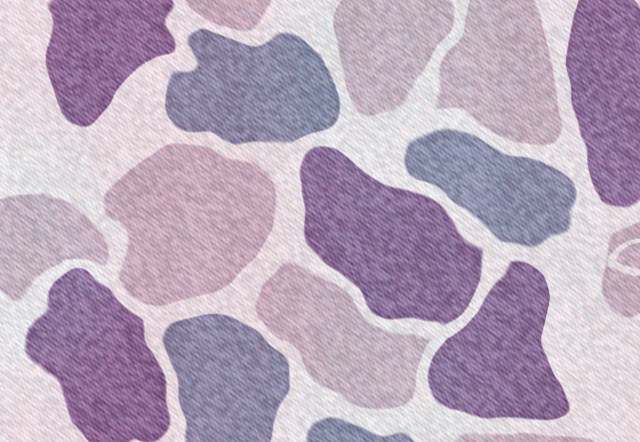
Write a Shadertoy shader that draws this texture.

```glsl
// Faded camouflage cloth: lobed plum, slate and mauve patches on pale cream.
// Patches are jittered-grid blobs kept apart by narrow gaps, with a few small
// islands on top; fading, folds and a fine diagonal twill finish the fabric.

const vec3 CREAM = vec3(0.895, 0.865, 0.882);
const vec3 MAUVE = vec3(0.775, 0.690, 0.745);
const vec3 PLUM  = vec3(0.550, 0.435, 0.592);
const vec3 SLATE = vec3(0.550, 0.550, 0.652);
const vec3 COOL_FADE = vec3(-0.008, 0.016, 0.012);
const vec3 WARM_FADE = vec3(0.006, -0.020, -0.012);

const float PATCH_CELL = 0.335;   // spacing of the large patches
const float PATCH_FILL = 0.53;    // mean radius relative to spacing
const float ISLAND_CELL = 0.37;
const float ISLAND_FILL = 0.15;
const float ISLAND_SHARE = 0.25;
const float GAP = 0.016;          // half width of the cream channels
const float EDGE = 0.0035;        // softness of the dye edge
const float TWILL = 115.0;        // diagonal ribs per canvas height
const float CROSS = 122.0;        // steep threads per canvas height
const float TWILL_SLOPE = -0.66;  // rib angle in radians, falling to the right
const float CROSS_SLOPE = -1.25;
const float TAU = 6.2831853;

float hash(vec2 p) {
    vec3 q = fract(vec3(p.xyx) * 0.1031);
    q += dot(q, q.yzx + 33.33);
    return fract((q.x + q.y) * q.z);
}

float noise(vec2 p) {
    vec2 i = floor(p), f = fract(p);
    f = f * f * (3.0 - 2.0 * f);
    return mix(mix(hash(i), hash(i + vec2(1, 0)), f.x),
               mix(hash(i + vec2(0, 1)), hash(i + vec2(1, 1)), f.x), f.y);
}

mat2 rotation(float a) {
    return mat2(cos(a), sin(a), -sin(a), cos(a));
}

float smoothMax(float a, float b, float k) {
    float h = max(k - abs(a - b), 0.0) / k;
    return max(a, b) + 0.25 * h * h * k;
}

// Neighbouring cells get different dyes: 0 mauve, 1 plum, 2 slate.
float dyeKind(vec2 id) {
    return mod(mod(id.x + 5.0 * id.y, 7.0), 3.0);
}

// Signed distance to one tapered, lobed blob around the origin.
float blob(vec2 q, vec2 id, float kind, float cell, float fill) {
    float plum = kind == 1.0 ? 1.0 : 0.0;
    float phase = TAU * hash(id + 41.7);
    float stretch = mix(0.72, 0.92, hash(id + 17.3));
    q = rotation(TAU * hash(id + 5.1)) * q;
    q *= vec2(stretch, 1.0 / stretch);
    q.y *= 1.0 + 0.45 * clamp(q.x / cell, -1.0, 1.0);
    float a = atan(q.y, q.x);
    float lobe = mix(0.07, 0.17, plum);
    float radius = cell * fill * mix(0.85, 1.15, hash(id + 29.9));
    radius *= 1.0 + 0.05 * plum + lobe * sin(3.0 * a + phase)
            + 0.6 * lobe * sin(5.0 * a - 2.0 * phase);
    return length(q) - radius;
}

// Returns distance and dye kind of the closest blob, cut back from its rival.
vec2 blobLayer(vec2 p, float cell, float fill, float share, float seed) {
    vec2 home = floor(p / cell);
    float first = 9.0, second = 9.0, kind = 0.0;
    for (int y = -2; y <= 2; y++)
    for (int x = -2; x <= 2; x++) {
        vec2 grid = home + vec2(x, y);
        vec2 id = grid + seed;
        if (hash(id + 71.3) > share) continue;
        vec2 jitter = vec2(hash(id + 3.7), hash(id + 11.9)) - 0.5;
        vec2 center = (grid + 0.5 + 0.5 * jitter) * cell;
        float k = dyeKind(id);
        float d = blob(p - center, id, k, cell, fill);
        if (d < first) { second = first; first = d; kind = k; }
        else second = min(second, d);
    }
    return vec2(smoothMax(first, 0.5 * (first - second) + GAP, 0.025), kind);
}

vec3 dye(float kind) {
    return kind < 0.5 ? MAUVE : kind < 1.5 ? PLUM : SLATE;
}

float cover(float d) {
    float w = max(EDGE, 0.7 / iResolution.y);
    return 1.0 - smoothstep(-w, w, d);
}

void mainImage(out vec4 fragColor, in vec2 fragCoord) {
    vec2 p = fragCoord / iResolution.y;

    // Hand-drawn wobble of the outlines
    vec2 wobble = vec2(noise(p * 6.0), noise(p * 6.0 + 37.0)) - 0.5;
    vec2 ripple = vec2(noise(p * 21.0 + 9.0), noise(p * 21.0 + 61.0)) - 0.5;
    vec2 w = p + 0.09 * wobble + 0.016 * ripple;

    // Large patches, then small islands inside a pale halo
    vec2 patches = blobLayer(w, PATCH_CELL, PATCH_FILL, 1.0, 20.0);
    vec2 islands = blobLayer(w + 0.13, ISLAND_CELL, ISLAND_FILL, ISLAND_SHARE, 90.0);
    float halo = mix(0.006, 0.022, noise(p * 9.0 + 15.0));
    float inPatch = cover(patches.x);
    vec3 color = mix(CREAM, dye(patches.y), inPatch);
    color = mix(color, CREAM, cover(islands.x - halo));
    color = mix(color, dye(islands.y), cover(islands.x));

    // Darker dye line, broad fading and soft vertical folds
    float depth = clamp((CREAM.g - color.g) / (CREAM.g - PLUM.g), 0.0, 1.0);
    float rim = exp(-pow((patches.x + 0.007) / 0.005, 2.0)) * inPatch;
    color -= vec3(0.015, 0.035, 0.02) * rim * depth;
    color += mix(COOL_FADE, WARM_FADE, smoothstep(0.25, 0.75, noise(p * 2.3 + 4.0)));
    color += 0.06 * depth * (noise(p * vec2(13.0, 2.0) + 8.0) - 0.5);
    color += 0.03 * (noise(p * 5.0 + 50.0) - 0.5);

    // Twill ribs, steep threads and yarn flecks drawn out along the ribs
    vec2 twill = rotation(-TWILL_SLOPE) * p * TWILL;
    float steep = (rotation(-CROSS_SLOPE) * p).y * CROSS;
    float ribs = 0.65 * sin(TAU * twill.y) + 0.35 * sin(TAU * steep);
    float fleck = noise(twill * vec2(0.75, 1.5)) - 0.5;
    float weave = 0.055 * ribs + 0.15 * fleck;
    color += weave * mix(0.75, 1.15, depth);
    color += 0.035 * (noise(twill + 80.0) - 0.5) * vec3(1.0, -0.3, -0.8);

    fragColor = vec4(clamp(color, 0.0, 1.0), 1.0);
}
```
